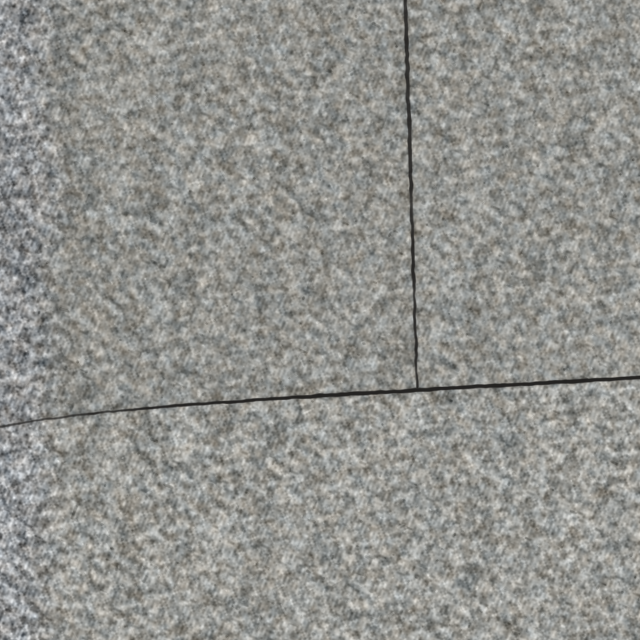
This texture is drawn by a Shadertoy shader. Its source:

```glsl
const vec3 STONE = vec3(0.588, 0.588, 0.570);
const vec3 JOINT = vec3(0.13, 0.125, 0.12);

float hash(vec2 p) {
    return fract(sin(dot(p, vec2(127.1, 311.7))) * 43758.5453);
}

float valueNoise(vec2 p) {
    vec2 cell = floor(p);
    vec2 f = fract(p);
    f = f * f * (3.0 - 2.0 * f);
    float low = mix(hash(cell), hash(cell + vec2(1.0, 0.0)), f.x);
    float high = mix(hash(cell + vec2(0.0, 1.0)), hash(cell + 1.0), f.x);
    return mix(low, high, f.y);
}

vec2 rotate(vec2 p, float angle) {
    float c = cos(angle), s = sin(angle);
    return vec2(c * p.x - s * p.y, s * p.x + c * p.y);
}

// Sum of rotated octaves, centred on zero
float fractalNoise(vec2 p, float scale, int octaves, float gain) {
    float sum = 0.0, weight = 1.0, total = 0.0;
    for (int i = 0; i < octaves; i++) {
        p = rotate(p, 0.65) + 3.7;
        sum += weight * (valueNoise(p * scale) - 0.5);
        total += weight;
        scale *= 1.75;
        weight *= gain;
    }
    return sum / total;
}

// Height of the cross joint, dipping towards the left
float crossJointHeight(float x) {
    return 0.355 + 0.055 * x - 0.022 * exp(-6.0 * x);
}

// Horizontal position of the upright joint
float uprightJointPosition(float y) {
    return mix(0.664, 0.633, y);
}

float lineMask(float offset, float halfWidth, float soft) {
    return 1.0 - smoothstep(halfWidth - soft, halfWidth + soft, abs(offset));
}

void mainImage(out vec4 fragColor, in vec2 fragCoord) {
    vec2 uv = fragCoord / iResolution.xy;
    float soft = max(0.0016, 0.75 / iResolution.y);

    // Slab layout
    float jitter = 0.0022 * fractalNoise(uv, 75.0, 2, 0.6);
    float aboveJoint = uv.y - crossJointHeight(uv.x) + jitter;
    float besideJoint = uv.x - uprightJointPosition(uv.y) + 1.5 * jitter;
    float upper = smoothstep(-soft, soft, aboveJoint);
    float rightSlab = upper * smoothstep(-soft, soft, besideJoint);

    // Broad shading: worn left edge, darker band beside it, soft mottling
    float wornEdge = 1.0 - smoothstep(0.03, 0.12, uv.x + 0.06 * fractalNoise(uv, 9.0, 2, 0.5));
    float band = exp(-pow((uv.x - 0.11) / 0.05, 2.0));
    float shade = 0.045 * fractalNoise(uv, 6.0, 3, 0.6);
    shade += mix(0.018, -0.008, upper) + 0.006 * rightSlab;
    shade -= 0.03 * band * upper;

    // Fine granite grain
    float grain = fractalNoise(uv + 0.31, 92.0, 3, 0.85);
    float contrast = 0.60 + 0.25 * wornEdge + 0.08 * (1.0 - upper);
    vec3 color = STONE + shade + grain * contrast;

    // Sparse dark minerals and pale crystals
    float dark = smoothstep(0.84, 0.98, valueNoise(rotate(uv, 0.4) * 105.0 + 17.0));
    float pale = smoothstep(0.84, 0.98, valueNoise(rotate(uv, 1.1) * 120.0 + 53.0));
    color += 0.07 * pale - 0.10 * dark;

    // Warm and cool flecks
    float warmth = fractalNoise(uv + 0.73, 65.0, 2, 0.7);
    color += vec3(0.045, 0.0, -0.045) * warmth;
    color += vec3(-0.006, 0.0, 0.022) * wornEdge;

    // Joints, thinner and fainter where filled with dust
    float wear = valueNoise(uv * 48.0 + 9.0);
    float crossWidth = mix(0.0016, 0.0029, smoothstep(0.08, 0.6, uv.x));
    float crossLine = lineMask(aboveJoint, crossWidth + 0.0006 * (wear - 0.5), soft);
    crossLine *= mix(0.65, 0.97, smoothstep(0.05, 0.3, uv.x + 0.2 * (wear - 0.5)));
    float uprightWidth = mix(0.0017, 0.0029, smoothstep(0.45, 0.85, uv.y));
    float uprightLine = lineMask(besideJoint, uprightWidth + 0.0012 * (wear - 0.5), soft);
    uprightLine *= upper * mix(0.72, 0.92, wear);
    float shadow = 0.10 * lineMask(aboveJoint, 0.004, 0.004);
    shadow += 0.10 * upper * lineMask(besideJoint, 0.004, 0.004);

    color *= 1.0 - shadow;
    color = mix(color, JOINT, max(crossLine, uprightLine));
    fragColor = vec4(clamp(color, 0.0, 1.0), 1.0);
}
```
